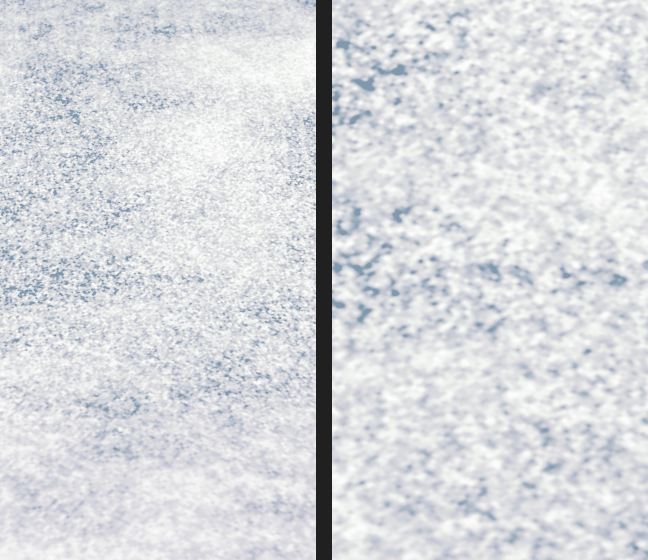
Left, the full canvas; right, a detail of the centre.
Reproduce this texture procedurally as a Shadertoy shader.

```glsl
const float GRAIN_FREQ = 210.0;    // grains per canvas height at the focus
const float NEAR_SCALE = 0.6;      // grain frequency factor at the lower edge
const float FAR_SCALE = 1.3;       // and at the upper edge
const float SQUASH = 1.35;         // foreshortening of the ground
const float FOCUS_Y = 0.57;        // height of the sharp band
const float CONTRAST = 0.71;
const float GRAIN_WEIGHT = 1.2;
const float SPECK_WEIGHT = 0.75;
const float CLUMP_WEIGHT = 0.4;
const float PATCH_WEIGHT = 0.42;
const float DRIFT_WEIGHT = 0.75;
const float BAND_SHADE = 0.5;      // extra shadow in the sharp band
const float TOP_SHADE = 0.7;
const float GLINT_FREQ = 16.0;
const float GLINT_SHARE = 0.06;
const vec3 NEAR_TINT = vec3(0.004, -0.004, 0.006);

const vec3 DEEP_SHADOW = vec3(0.50, 0.60, 0.68);
const vec3 SHADOW = vec3(0.67, 0.72, 0.77);
const vec3 HALF_SHADE = vec3(0.77, 0.785, 0.83);
const vec3 PALE_SHADE = vec3(0.83, 0.84, 0.86);
const vec3 SNOW = vec3(0.88, 0.88, 0.89);
const vec3 LIT_SNOW = vec3(0.93, 0.94, 0.93);
const vec3 GLINT = vec3(0.99);

float hash(vec2 p) {
    return fract(sin(dot(p, vec2(12.9898, 78.233))) * 43758.5453);
}

// Value noise with zero mean and unit deviation
float noise(vec2 p) {
    vec2 cell = floor(p);
    vec2 f = fract(p);
    f = f * f * (3.0 - 2.0 * f);
    float low = mix(hash(cell), hash(cell + vec2(1, 0)), f.x);
    float high = mix(hash(cell + vec2(0, 1)), hash(cell + vec2(1, 1)), f.x);
    return (mix(low, high, f.y) - 0.5) * 4.66;
}

vec2 rotate(vec2 p, float angle) {
    float c = cos(angle), s = sin(angle);
    return vec2(c * p.x - s * p.y, s * p.x + c * p.y);
}

float ramp(float from, float to, float x) {
    return clamp((x - from) / (to - from), 0.0, 1.0);
}

// Tone is in deviations from the mean brightness
vec3 snowColor(float tone) {
    vec3 color = mix(DEEP_SHADOW, SHADOW, ramp(-2.9, -2.05, tone));
    color = mix(color, HALF_SHADE, ramp(-2.05, -1.4, tone));
    color = mix(color, PALE_SHADE, ramp(-1.4, -0.7, tone));
    color = mix(color, SNOW, ramp(-0.7, 0.13, tone));
    color = mix(color, LIT_SNOW, ramp(0.13, 1.08, tone));
    return mix(color, GLINT, ramp(1.08, 2.6, tone));
}

// Sparse soft discs of light, one at most per cell
float glints(vec2 p, float blur) {
    vec2 cell = floor(p * GLINT_FREQ);
    vec2 center = 0.25 + 0.5 * vec2(hash(cell + 3.7), hash(cell + 9.1));
    float dist = length(fract(p * GLINT_FREQ) - center);
    float radius = mix(0.04, 0.09, blur);
    float present = step(1.0 - GLINT_SHARE, hash(cell + 21.3));
    return present * (1.0 - smoothstep(0.4 * radius, 1.3 * radius, dist));
}

void mainImage(out vec4 fragColor, in vec2 fragCoord) {
    vec2 p = fragCoord / iResolution.y;
    float centerX = 0.5 * iResolution.x / iResolution.y;

    // Ground plane in perspective
    float scale = mix(NEAR_SCALE, FAR_SCALE, p.y);
    float depth = p.y * (NEAR_SCALE + 0.5 * (FAR_SCALE - NEAR_SCALE) * p.y);
    vec2 ground = vec2((p.x - centerX) * scale, depth * SQUASH);
    float blur = smoothstep(0.1, 0.45, abs(p.y - FOCUS_Y));

    // Drifts and patches, stretched sideways
    float drift = noise(rotate(ground, 0.2) * vec2(4.0, 8.0) + 5.3);
    float patches = noise(rotate(ground, -0.15) * vec2(9.0, 20.0) + 31.7);

    // Specks, grains, clumps and lumps, softened away from the focus
    vec2 grainPos = rotate(ground, 0.55) * GRAIN_FREQ;
    float speck = noise(rotate(grainPos, -1.1) * 1.6 + 73.0) * SPECK_WEIGHT * mix(1.0, 0.1, blur);
    float grain = noise(grainPos) * GRAIN_WEIGHT * mix(1.0, 0.42, blur);
    float clump = noise(rotate(grainPos, 0.9) * 0.55 + 17.0) * CLUMP_WEIGHT * mix(1.0, 1.3, blur);
    float lump = noise(rotate(ground, 0.12) * GRAIN_FREQ * vec2(0.17, 0.28) + 41.0);
    lump *= mix(0.3, 0.45, blur);

    // Shaded drifts show rougher relief
    float roughness = 1.0 - 0.12 * clamp(drift + patches, -2.0, 2.0);
    float tone = (speck + grain + clump + lump) * roughness;
    tone += PATCH_WEIGHT * patches + DRIFT_WEIGHT * drift;
    tone *= CONTRAST;
    float band = (p.y - FOCUS_Y) / 0.14;
    tone += 0.2 - BAND_SHADE * exp(-band * band);
    tone -= TOP_SHADE * smoothstep(0.9, 1.0, p.y);

    vec3 color = snowColor(tone) + NEAR_TINT * (1.0 - smoothstep(0.0, 0.5, p.y));
    color = mix(color, GLINT, 0.8 * glints(p, blur));
    fragColor = vec4(clamp(color, 0.0, 1.0), 1.0);
}
```
